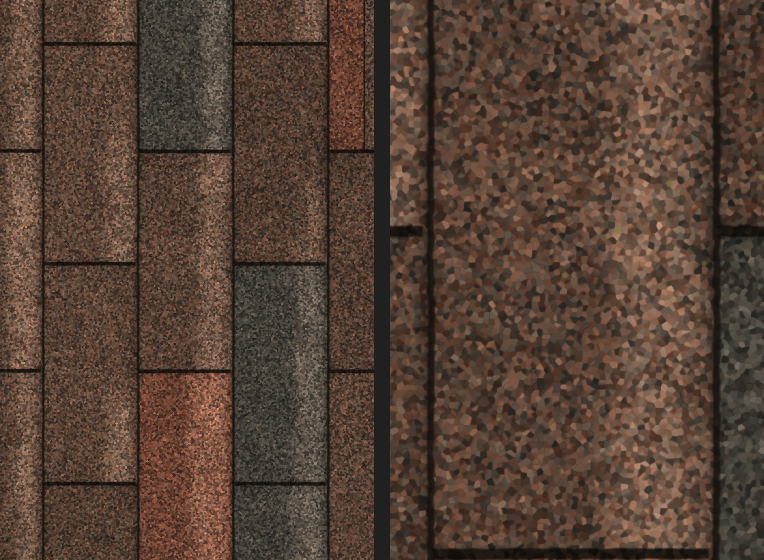
Left, the full canvas; right, a detail of the centre.
Write a WebGL 2 fragment shader that draws this texture.

```glsl
#version 300 es
precision highp float;
// Weathered asphalt shingles: staggered upright tabs with coarse mineral granules.
uniform vec2 u_resolution;
out vec4 fragColor;

#define TAB vec2(0.254, 0.588)   // tab size in canvas widths
#define FIRST_EDGE 0.116         // left edge of column 1
#define ROW_START vec2(0.504, 0.205) // lowest slot of even, odd columns
#define SLOT_HALF 0.0048
#define EDGE_HALF 0.0030
#define SHADOW_WIDTH 0.016
#define GRAINS 200.0             // granules across the canvas
#define GRAIN_CONTRAST 0.85
#define STREAK 0.85

const vec3 BROWN = vec3(0.310, 0.230, 0.185);
const vec3 SLATE = vec3(0.235, 0.220, 0.195);
const vec3 RUST = vec3(0.385, 0.235, 0.180);
const vec3 GAP = vec3(0.085, 0.070, 0.055);

vec3 hash3(vec2 p) {
  vec3 q = fract(p.xyx * vec3(0.1031, 0.1030, 0.0973));
  q += dot(q, q.yxz + 33.33);
  return fract((q.xxy + q.yzz) * q.zyx);
}

float cornerRamp(vec2 cell, vec2 offset) {
  return dot(hash3(cell).xy * 2.0 - 1.0, offset);
}

float gradientNoise(vec2 p) {
  vec2 i = floor(p), f = p - i, e = vec2(1.0, 0.0);
  vec2 w = f * f * f * (f * (f * 6.0 - 15.0) + 10.0);
  return mix(mix(cornerRamp(i, f), cornerRamp(i + e, f - e), w.x),
             mix(cornerRamp(i + e.yx, f - e.yx), cornerRamp(i + 1.0, f - 1.0), w.x), w.y);
}

float fbm(vec2 p) {
  float sum = 0.0, gain = 1.0;
  for (int i = 0; i < 4; i++) {
    sum += gain * gradientNoise(p);
    p = p * 2.1 + 17.3;
    gain *= 0.55;
  }
  return sum;
}

// Soft blend of jittered granules; returns three random tints around zero.
vec3 granules(vec2 p) {
  vec2 cell = floor(p);
  vec3 sum = vec3(0.0);
  float total = 0.0;
  for (int y = -1; y <= 1; y++)
    for (int x = -1; x <= 1; x++) {
      vec2 id = cell + vec2(x, y);
      vec2 d = id + hash3(id + 71.0).xy - p;
      float weight = exp(-9.0 * dot(d, d));
      sum += weight * (hash3(id + 300.0) - 0.5);
      total += weight;
    }
  return sum / total;
}

float line(float d, float halfWidth, float blur) {
  return 1.0 - smoothstep(halfWidth - blur, halfWidth + blur, abs(d));
}

void main() {
  vec2 p = gl_FragCoord.xy / u_resolution.x;
  float blur = max(0.0015, 0.75 / u_resolution.x);

  // Tab address and local position, with slightly ragged edges
  float rough = gradientNoise(p * 85.0) * 0.0022 + gradientNoise(p * 9.0 + 40.0) * 0.0015;
  float across = (p.x + rough - FIRST_EDGE) / TAB.x;
  float column = floor(across) + 1.0, u = fract(across);
  bool odd = mod(column, 2.0) > 0.5;
  float along = (p.y + rough * 0.6 - (odd ? ROW_START.y : ROW_START.x)) / TAB.y;
  along += (hash3(vec2(column, 5.0)).x - 0.5) * 0.008;
  float row = floor(along), v = fract(along);

  // Tab tones: a slate run and two rust tabs among brown ones
  float order = column * 4.0 + row + 1.0;
  bool slate = abs(order - 11.5) < 1.6;
  bool rust = abs(abs(order - 13.0) - 5.0) < 0.5;
  vec3 tabRandom = hash3(vec2(column, row) + 19.0);
  float splice = smoothstep(0.972, 0.976, p.x);
  vec3 color = slate ? SLATE : rust ? mix(RUST, BROWN, splice) : BROWN;
  color *= 0.95 + 0.13 * tabRandom.x;

  // Pale weathered streak near the right side
  float cloud = fbm(p * vec2(15.0, 7.0) + tabRandom.xy * 9.0);
  float start = (rust ? 0.48 : 0.60) + 0.07 * (tabRandom.y - 0.5);
  float streak = smoothstep(start - 0.06, start + 0.17, u + cloud * 0.13);
  streak *= 1.0 - 0.55 * smoothstep(0.84, 1.0, u + cloud * 0.1);
  float reach = (!odd || slate) ? 1.05 : 0.30 + 0.45 * tabRandom.z;
  streak *= 1.0 - smoothstep(reach - 0.18, reach + 0.15, v + cloud * 0.25);
  color += STREAK * streak * vec3(0.155, 0.125, 0.105) * (1.0 + 0.4 * cloud);
  color *= 1.0 + 0.14 * fbm(p * 8.0 + 60.0);

  // Granules: light and dark grit with rusty and grey chips
  vec3 grit = granules(p * GRAINS);
  color *= 1.0 + GRAIN_CONTRAST * grit.x;
  color += (slate ? 0.04 : 0.13) * grit.y * vec3(1.0, 0.15, -0.1);
  color += 0.10 * smoothstep(0.20, 0.45, grit.z) * vec3(1.0, 0.86, 0.72);

  // Sparse lichen and straw specks
  vec2 speckCell = floor(p * 22.0);
  vec3 speck = hash3(speckCell + 140.0);
  vec2 speckOffset = fract(p * 22.0) - 0.15 - 0.7 * speck.xy;
  float speckSize = 0.0015 + 0.0018 * speck.x * speck.x;
  float speckMask = line(length(speckOffset) / 22.0 + rough * 0.5, speckSize, blur);
  color = mix(color, vec3(0.52, 0.46, 0.25), 0.75 * speckMask * step(0.88, speck.z));

  // Overlap shadow, tab edge, short splice and slots
  float toRight = (1.0 - u) * TAB.x;
  float toEdge = min(u, 1.0 - u) * TAB.x;
  color *= 1.0 - 0.50 * exp(-toRight / SHADOW_WIDTH * 1.8);
  color *= 1.0 - 0.22 * exp(-u * TAB.x / 0.005);
  color = mix(color, GAP, 0.82 * line(toEdge, EDGE_HALF, blur));
  if (rust && column > 3.5) color *= 1.0 - 0.6 * line(p.x - 0.974, 0.002, blur);
  float toSlot = min(v, 1.0 - v) * TAB.y;
  float slot = line(toSlot, SLOT_HALF, blur) * (1.0 - smoothstep(0.965, 0.98, u));
  color *= 1.0 - 0.25 * exp(-toSlot / 0.006);
  color = mix(color, GAP * (1.0 + 0.9 * grit.x), 0.94 * slot);

  fragColor = vec4(clamp(color, 0.0, 1.0), 1.0);
}
```
